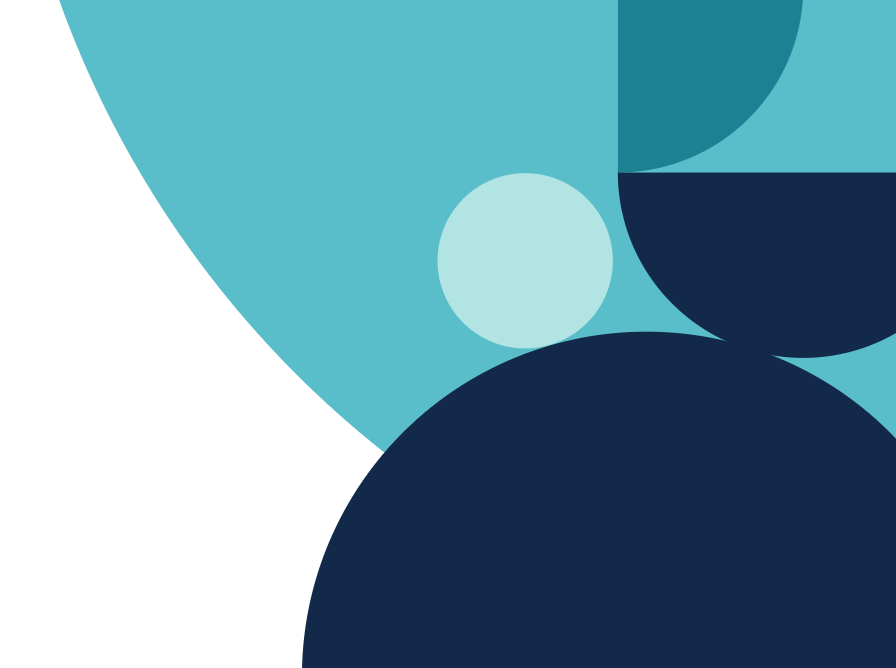
This background is drawn by a Shadertoy shader. Its source:

```glsl
float disc(vec2 p, vec2 center, float radius) {
    return length(p - center) - radius;
}

// Antialiased coverage of a signed distance, one pixel wide
float coverage(float dist) {
    return clamp(0.5 - dist * iResolution.y, 0.0, 1.0);
}

void mainImage(out vec4 fragColor, in vec2 fragCoord) {
    vec2 p = fragCoord / iResolution.y;

    vec3 navy = vec3(0.073, 0.16, 0.29);
    vec3 teal = vec3(0.35, 0.745, 0.79);
    vec3 deepTeal = vec3(0.115, 0.505, 0.58);
    vec3 paleTeal = vec3(0.695, 0.895, 0.887);

    // Large sweep over white
    vec3 color = mix(vec3(1.0), teal, coverage(disc(p, vec2(1.513, 1.510), 1.513)));

    // Small pale disc
    color = mix(color, paleTeal, coverage(disc(p, vec2(0.7862, 0.6096), 0.1312)));

    // Quarter disc, cut along its left side
    float quarter = max(disc(p, vec2(0.925, 1.0192), 0.2775), 0.925 - p.x);
    color = mix(color, deepTeal, coverage(quarter));

    // Half disc, cut along its top
    float bowl = max(disc(p, vec2(1.2024, 0.7417), 0.2775), p.y - 0.7417);
    color = mix(color, navy, coverage(bowl));

    // Foreground dome
    color = mix(color, navy, coverage(disc(p, vec2(0.9677, -0.0122), 0.5157)));

    fragColor = vec4(color, 1.0);
}
```
